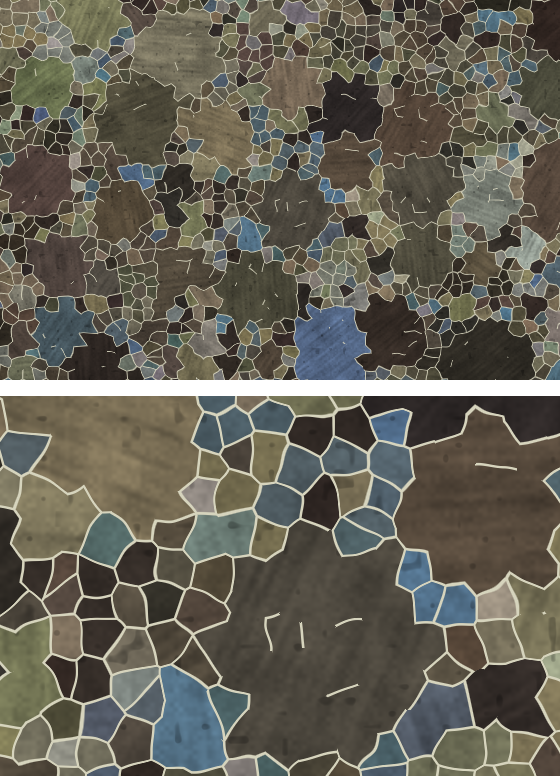
Top: the whole. Bottom: its middle third, enlarged.
This texture is drawn by a WebGL 1 fragment shader. Its source:

```glsl
precision highp float;

uniform vec2 u_resolution;

const float FINE = 32.0;          // smallest grains per canvas height
const float LINE_HALF = 0.0011;   // half width of a grain boundary

float hash(vec2 p) {
  return fract(sin(dot(p, vec2(127.1, 311.7))) * 43758.5453);
}

vec2 hash2(vec2 p) {
  return vec2(hash(p), hash(p + 19.7));
}

float noise(vec2 p) {
  vec2 i = floor(p);
  vec2 f = fract(p);
  f = f * f * (3.0 - 2.0 * f);
  return mix(mix(hash(i), hash(i + vec2(1.0, 0.0)), f.x),
             mix(hash(i + vec2(0.0, 1.0)), hash(i + 1.0), f.x), f.y);
}

vec2 seed(vec2 cell) {
  return cell + 0.5 + 0.84 * (hash2(cell) - 0.5);
}

// Nearest seed: cell in xy, distance in z
vec3 nearest(vec2 q) {
  vec2 base = floor(q);
  vec3 best = vec3(0.0, 0.0, 9.0);
  for (int j = -1; j <= 1; j++) {
    for (int i = -1; i <= 1; i++) {
      vec2 cell = base + vec2(float(i), float(j));
      float d = distance(q, seed(cell));
      if (d < best.z) best = vec3(cell, d);
    }
  }
  return best;
}

// Cell of a coarse grain in xy, whether its core covers p in z
vec3 cluster(vec2 p, float scale, float share) {
  vec3 core = nearest(p * scale + scale * 3.0);
  float radius = mix(0.36, 0.62, hash(core.xy + 7.3));
  float kept = step(hash(core.xy + 3.1), share);
  return vec3(core.xy, kept * step(core.z, radius));
}

// Fine cells merge into large or medium grains: id in xy, size level in z
vec3 grainOf(vec2 cell) {
  vec2 p = seed(cell) / FINE;
  vec3 large = cluster(p, 5.0, 0.6);
  if (large.z > 0.5) return vec3(large.xy, 2.0);
  vec3 medium = cluster(p, 12.0, 0.62);
  if (medium.z > 0.5) return vec3(medium.xy, 1.0);
  return vec3(cell, 0.0);
}

// Distance to the nearest boundary between different grains
float boundary(vec2 q, vec2 cell, vec3 grain) {
  vec2 here = seed(cell);
  float edge = 0.2;
  for (int j = -1; j <= 1; j++) {
    for (int i = -1; i <= 1; i++) {
      vec2 other = cell + vec2(float(i), float(j));
      vec2 there = seed(other);
      vec2 across = there - here;
      float d = dot(0.5 * (here + there) - q, across / max(length(across), 0.001));
      if (i * i + j * j > 0 && d < edge) {
        bool spur = hash(cell + other + 5.9) < 0.05;
        if (spur || distance(grainOf(other), grain) > 0.5) edge = d;
      }
    }
  }
  return edge / FINE;
}

vec3 mineral(float pick) {
  vec3 color = vec3(0.19, 0.165, 0.145);                        // dark
  color = mix(color, vec3(0.31, 0.28, 0.23), step(0.25, pick)); // brown
  color = mix(color, vec3(0.45, 0.425, 0.33), step(0.52, pick)); // olive tan
  color = mix(color, vec3(0.46, 0.47, 0.45), step(0.75, pick)); // grey
  color = mix(color, vec3(0.30, 0.36, 0.39), step(0.85, pick)); // slate
  color = mix(color, vec3(0.32, 0.43, 0.51), step(0.93, pick)); // blue
  return mix(color, vec3(0.58, 0.57, 0.52), step(0.96, pick));  // pale
}

// Directional scratches, mottling, fine grit and dark specks
float surface(vec2 p, float angle, float scratch) {
  vec2 along = vec2(cos(angle), sin(angle));
  vec2 r = vec2(dot(p, along), dot(p, vec2(-along.y, along.x)));
  float streaks = noise(r * vec2(14.0, 150.0)) - 0.5;
  float mottle = noise(p * 26.0) + 0.5 * noise(p * 61.0) - 0.75;
  float grit = noise(p * 240.0) - 0.5;
  float speck = smoothstep(0.84, 0.95, noise(p * 85.0));
  return 1.0 + scratch * streaks + 0.22 * mottle + 0.14 * grit - 0.22 * speck;
}

void main() {
  vec2 p = gl_FragCoord.xy / u_resolution.y;
  vec2 bend = vec2(noise(p * 45.0), noise(p * 45.0 + 31.0)) - 0.5;
  vec2 q = (p + 0.008 * bend) * FINE;

  vec2 cell = nearest(q).xy;
  vec3 grain = grainOf(cell);
  float small = 1.0 - step(0.5, grain.z);

  // Half of the small grains share the colour of their neighbourhood
  vec2 key = grain.xy + 37.0 * grain.z;
  if (small > 0.5 && hash(cell + 2.7) < 0.5) key = floor(seed(cell) * 0.3) + 83.0;
  float pick = hash(key + 11.3);
  vec3 color = mineral(mix(pick, pow(pick, 0.75), small));

  vec3 tint = vec3(hash(key + 1.1), hash(key + 2.2), hash(key + 4.4)) - 0.5;
  color *= 1.0 + 0.14 * tint + 0.16 * (noise(p * 4.0) - 0.5);
  color *= surface(p, 6.283 * hash(key + 8.8), mix(0.24, 0.1, small));

  float pixel = 1.0 / u_resolution.y;
  float edge = boundary(q, cell, grain);
  float line = clamp((LINE_HALF + 0.5 * pixel - edge) / pixel, 0.0, 1.0);
  color = mix(color, vec3(0.84, 0.83, 0.74), line);

  gl_FragColor = vec4(color, 1.0);
}
```
